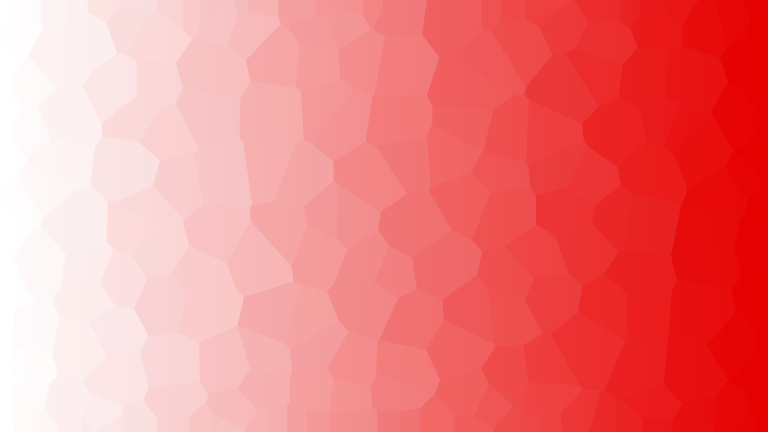
Give the GLSL for this background, as a Shadertoy shader.

```glsl
// Faceted Voronoi mosaic fading from white on the left to deep red on the right.

const float ROWS = 9.0;          // cells per canvas height
const float JITTER = 0.85;       // how far sites stray inside their grid square
const float FACET_SLOPE = 0.22;  // share of the gradient kept inside each facet
const float TINT = 0.035;        // colour variation between facets

vec3 hash3(vec2 p) {
    vec3 q = fract(p.xyx * vec3(0.1031, 0.1030, 0.0973));
    q += dot(q, q.yxz + 33.33);
    return fract((q.xxy + q.yzz) * q.zyx);
}

// Eased ramp: white, pink, red.
vec3 ramp(float x) {
    x = clamp(x, 0.0, 1.0);
    float fade = 1.0 - mix(x, smoothstep(0.0, 1.0, x), 0.5);
    return vec3(1.0 - 0.1 * x, fade, fade);
}

// Site of a grid square; outer sites settle on the canvas border.
vec2 cellSite(vec2 id, vec2 extent) {
    vec2 offset = 0.5 + JITTER * (hash3(id + 41.0).xy - 0.5);
    return clamp(id + offset, vec2(0.0), extent);
}

// Facet colour: ramp near the site, with a faint tint of its own.
vec3 facetColor(vec2 id, vec2 site, vec2 p, vec2 extent) {
    float x = mix(site.x, p.x, FACET_SLOPE) / extent.x;
    vec3 h = hash3(id + 87.0) - 0.5;
    float strength = TINT * smoothstep(0.0, 0.15, x) * smoothstep(1.0, 0.8, x);
    vec3 tint = vec3(0.3 * h.x, h.y, h.y + 0.4 * h.z);
    return clamp(ramp(x) + strength * tint, 0.0, 1.0);
}

vec3 mosaic(vec2 p, vec2 extent, float pixel) {
    vec2 home = floor(p);
    vec2 idA = home, idB = home, siteA = p, siteB = p;
    float nearA = 1e5, nearB = 1e5;

    // Find the two nearest sites.
    for (int j = -2; j <= 2; j++) {
        for (int i = -2; i <= 2; i++) {
            vec2 id = home + vec2(i, j);
            vec2 site = cellSite(id, extent);
            vec2 d = site - p;
            float dist = dot(d, d);
            if (dist < nearA) {
                nearB = nearA; idB = idA; siteB = siteA;
                nearA = dist;  idA = id;  siteA = site;
            } else if (dist < nearB) {
                nearB = dist;  idB = id;  siteB = site;
            }
        }
    }

    // Smooth the shared edge over one pixel.
    float edge = (nearB - nearA) / max(2.0 * length(siteB - siteA), 1e-4);
    float blend = clamp(0.5 - edge / pixel, 0.0, 0.5);
    return mix(facetColor(idA, siteA, p, extent),
               facetColor(idB, siteB, p, extent), blend);
}

void mainImage(out vec4 fragColor, in vec2 fragCoord) {
    float pixel = ROWS / iResolution.y;
    vec2 extent = iResolution.xy * pixel;
    fragColor = vec4(mosaic(fragCoord * pixel, extent, pixel), 1.0);
}
```
